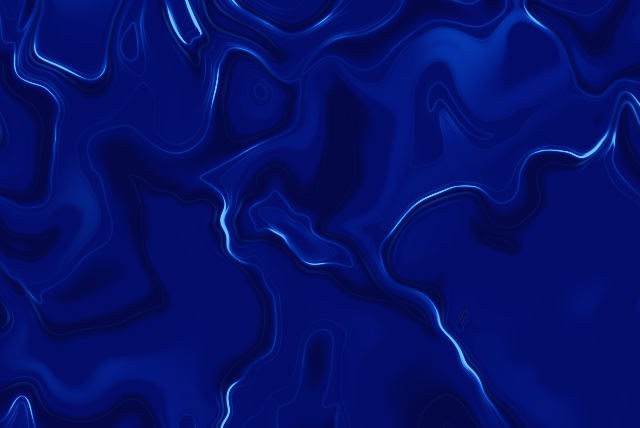
A WebGL 1 fragment shader for this background:

```glsl
precision highp float;

uniform vec2 u_resolution;

const vec3 BASE_BLUE = vec3(0.010, 0.048, 0.410);
const vec3 DEEP_BLUE = vec3(0.015, 0.030, 0.285);
const vec3 SOFT_BLUE = vec3(0.010, 0.088, 0.510);
const vec3 GLOW_BLUE = vec3(0.030, 0.290, 0.800);
const vec3 PALE_BLUE = vec3(0.480, 0.800, 1.000);

const float PEAK_CELL = 0.31;     // spacing of the pulled-up peaks
const float PEAK_PULL = 0.85;     // their height, in cells
const float PEAK_SLIM = 2.3;      // their height to width ratio
const float CRUMPLE = 0.026;      // size of the local fine wrinkles
const float LEVELS = 2.9;         // paint layers per unit of the flow field
const float SECOND_LINE = 0.14;   // layer offsets of the companion filaments
const float THIRD_LINE = -0.30;
const float LINE_WIDTH = 0.0025;  // filament half width, in canvas heights
const float HALO_WIDTH = 0.009;
const float SLOPE_STEP = 0.0012;
const float TAU = 6.2831853;

vec2 hash2(vec2 p) {
    vec3 h = fract(vec3(p.xyx) * vec3(0.1031, 0.1030, 0.0973));
    h += dot(h, h.yzx + 33.33);
    return fract((h.xx + h.yz) * h.zy);
}

float corner(vec2 cell, vec2 offset, vec2 f) {
    return dot(hash2(cell + offset + 91.0) * 2.0 - 1.0, f - offset);
}

// Gradient noise, roughly -0.8 to 0.8
float noise(vec2 p) {
    vec2 i = floor(p);
    vec2 f = p - i;
    vec2 u = f * f * f * (f * (f * 6.0 - 15.0) + 10.0);
    float low = mix(corner(i, vec2(0.0), f), corner(i, vec2(1.0, 0.0), f), u.x);
    float high = mix(corner(i, vec2(0.0, 1.0), f), corner(i, vec2(1.0), f), u.x);
    return 1.4 * mix(low, high, u.y);
}

vec2 noise2(vec2 p) {
    return vec2(noise(p), noise(p + vec2(37.2, 11.7)));
}

// Drags the paint upward into scattered pointed crests
vec2 pullPeaks(vec2 p) {
    vec2 q = p / PEAK_CELL;
    vec2 cell = floor(q);
    vec2 shift = vec2(0.0);
    for (int y = -1; y <= 1; y++) {
        for (int x = -1; x <= 1; x++) {
            vec2 id = cell + vec2(float(x), float(y));
            vec2 away = q - id - hash2(id + 7.0);
            vec2 variety = hash2(id + 53.0);
            float reach = max(0.0, 1.0 - length(away * vec2(PEAK_SLIM, 1.0)));
            vec2 direction = vec2(0.9 * (variety.x - 0.5), 1.0);
            shift += direction * (0.2 + 0.8 * variety.y) * reach * reach * reach;
        }
    }
    return p - shift * PEAK_PULL * PEAK_CELL;
}

// Layer coordinate of the folded paint
float flow(vec2 p) {
    float rough = smoothstep(0.05, 0.45, noise(p * 2.7 + 70.0));
    p += CRUMPLE * rough * noise2(p * 15.0);
    p += 0.060 * noise2(p * 5.5);
    p = pullPeaks(p);
    p += 0.29 * noise2(p * 3.0 + 4.3);
    p += 0.62 * noise2(p * 1.6 + 21.0);
    return LEVELS * (noise(p * 1.5 + 8.0) + 0.35 * noise(p * 3.1 + 60.0));
}

float filament(float offset, float width) {
    return exp(-offset * offset / (width * width));
}

void main() {
    vec2 p = gl_FragCoord.xy / u_resolution.y;
    float pixel = 1.0 / u_resolution.y;

    float layer = flow(p);
    vec2 slope = vec2(flow(p + vec2(SLOPE_STEP, 0.0)) - layer,
                      flow(p + vec2(0.0, SLOPE_STEP)) - layer) / SLOPE_STEP;
    float squeeze = max(length(slope), 0.8);
    float phase = layer - floor(layer + 0.5);
    float fromLine = phase / squeeze;

    // Broad soft bands, faded where they become too narrow to draw
    float resolved = 1.0 - smoothstep(0.2, 0.6, squeeze * pixel);
    float wave = -sin(TAU * phase) * resolved;
    float dark = smoothstep(0.28, 0.95, -wave);
    float light = smoothstep(0.62, 1.0, wave);
    float lightPatch = smoothstep(-0.25, 0.35, noise(p * 1.9 + 30.0));
    vec3 color = mix(BASE_BLUE, DEEP_BLUE, dark);
    color = mix(color, SOFT_BLUE, light * lightPatch);

    // Filaments brighten where the paint is squeezed together
    float tight = smoothstep(5.0, 24.0, squeeze);
    float lit = smoothstep(-0.22, 0.40, noise(p * 3.2 + 12.0) + 0.5 * noise(p * 9.0));
    float width = max(LINE_WIDTH * (0.75 + 0.6 * tight), 0.6 * pixel);
    float line = filament(fromLine, width)
               + 0.5 * filament((phase + SECOND_LINE) / squeeze, 0.8 * width)
               + 0.3 * filament((phase + THIRD_LINE) / squeeze, 0.8 * width);
    float halo = exp(-abs(fromLine) / HALO_WIDTH) * (fromLine < 0.0 ? 1.0 : 0.3);
    float strength = 0.20 + lit * (0.28 + 1.25 * tight);
    float glow = strength * resolved * (line + 0.26 * halo);

    // Fine streaks and rare glossy sheets
    float streak = pow(0.5 + 0.5 * cos(TAU * 4.0 * layer), 10.0);
    float streakFade = 1.0 - smoothstep(0.12, 0.40, squeeze * 4.0 * pixel);
    glow += 0.45 * streak * streakFade * lit * smoothstep(8.0, 18.0, squeeze);
    float sheet = smoothstep(0.25, 0.6, noise(p * 2.3 + 17.0));
    glow += 0.6 * sheet * light;

    color = mix(color, GLOW_BLUE, clamp(glow, 0.0, 1.0));
    color = mix(color, PALE_BLUE, 0.9 * smoothstep(0.65, 1.5, glow));
    gl_FragColor = vec4(color, 1.0);
}
```
